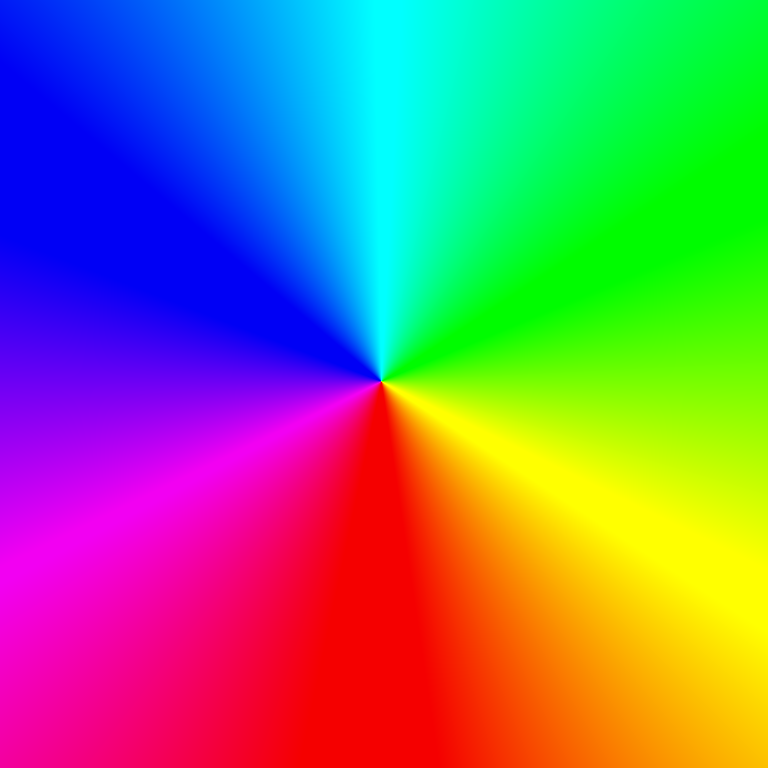
Write a WebGL 1 fragment shader that draws this background.

```glsl
precision highp float;
// A full-spectrum colour wheel fanning out from a point near the middle.
// The heading around that point picks the colour: pure hues hold over
// narrow sectors and blend linearly across the wider gaps between them.

uniform vec2 u_resolution;

const vec2 HUB = vec2(0.4967, 0.5033);

const vec3 RED     = vec3(0.96, 0.0, 0.0);
const vec3 YELLOW  = vec3(1.0, 1.0, 0.0);
const vec3 GREEN   = vec3(0.0, 0.99, 0.0);
const vec3 CYAN    = vec3(0.0, 1.0, 1.0);
const vec3 BLUE    = vec3(0.0, 0.0, 0.96);
const vec3 MAGENTA = vec3(0.95, 0.0, 0.95);

// Counterclockwise heading in degrees, 0 to 360, starting straight down.
float headingFromDown(vec2 offset) {
  return mod(degrees(atan(offset.x, -offset.y)), 360.0);
}

// Blends to the next colour between two headings, then holds it.
vec3 sweepTo(vec3 color, vec3 next, float heading, float start, float end) {
  return mix(color, next, clamp((heading - start) / (end - start), 0.0, 1.0));
}

// Chain of blends; each gap between one end and the next start is a plateau.
vec3 spectrum(float heading) {
  vec3 color = RED;
  color = sweepTo(color, YELLOW, heading, 8.5, 57.0);
  color = sweepTo(color, GREEN, heading, 64.0, 113.0);
  color = sweepTo(color, CYAN, heading, 123.0, 177.0);
  color = sweepTo(color, BLUE, heading, 181.0, 230.0);
  color = sweepTo(color, MAGENTA, heading, 249.0, 296.0);
  return sweepTo(color, RED, heading, 298.0, 348.0);
}

void main() {
  vec2 uv = gl_FragCoord.xy / u_resolution;
  vec2 offset = uv - HUB;
  // A tiny nudge keeps the heading defined exactly at the hub.
  if (dot(offset, offset) < 1e-10) offset = vec2(0.0, -1e-4);
  gl_FragColor = vec4(spectrum(headingFromDown(offset)), 1.0);
}
```
